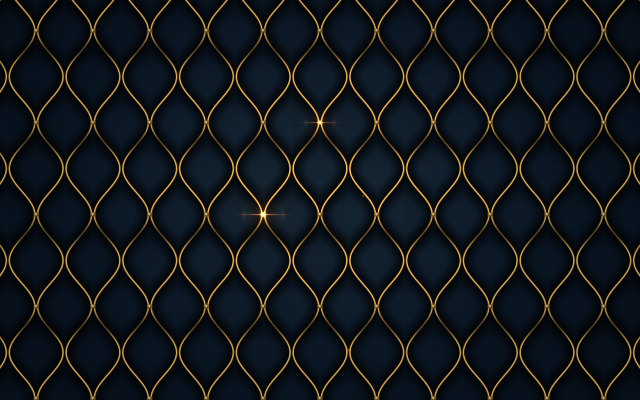
This pattern is drawn by a Shadertoy shader. Its source:

```glsl
const float TAU = 6.2831853;
const vec2 CELL = vec2(0.1419, 0.2298);

float hash(vec2 p) {
    return fract(sin(dot(p, vec2(41.3, 289.1))) * 4375.85);
}

// Thin horizontal glint with a hot core, a faint slanted ray and coloured arcs
vec3 glint(vec2 p, float size) {
    p /= size;
    float streak = exp(-abs(p.x) * 38.0 - p.y * p.y * 350000.0)
                 * smoothstep(0.1, 0.04, abs(p.x));
    float core = exp(-dot(p, p) * 25000.0);
    float halo = exp(-length(p) * 50.0);
    float across = dot(p, vec2(0.66, 0.75));
    float ray = exp(-across * across * 400000.0 - length(p) * 45.0);
    vec3 arcs = exp(-pow((length(p) - vec3(0.052, 0.047, 0.043)) * 450.0, vec3(2.0)))
              * exp(-p.y * p.y * 9000.0);
    return vec3(1.0, 0.5, 0.16) * streak + vec3(1.0, 0.85, 0.55) * core
         + vec3(0.22, 0.12, 0.04) * halo + vec3(0.12, 0.15, 0.15) * ray
         + arcs * vec3(0.22, 0.12, 0.05);
}

void mainImage(out vec4 fragColor, in vec2 fragCoord) {
    float pixel = 1.0 / iResolution.y;
    vec2 p = (fragCoord - vec2(0.5 * iResolution.x, 0.0)) * pixel;

    // Columns of knots, with one full wave between neighbouring rows
    vec2 grid = (p - vec2(0.0, 0.004)) / CELL;
    vec2 id = floor(grid + 0.5);
    vec2 local = (grid - id) * CELL;
    float rise = fract(grid.y);
    float side = abs(local.x);

    // Distance to the mirrored pair of waves, corrected for their slope
    float slope = 0.0318 * TAU / CELL.y * sin(TAU * rise);
    float wave = side - (0.0355 - 0.0318 * cos(TAU * rise));
    float signedDist = wave / sqrt(1.0 + slope * slope);
    float dist = abs(signedDist);

    // Padded panels, shaded below their upper edges
    float height = signedDist < 0.0 ? rise - 0.5 : local.y / CELL.y;
    float pad = smoothstep(0.0, 0.039, dist);
    pad *= 1.0 - 0.5 * smoothstep(0.0, 0.45, height);
    float radius = length((p - vec2(0.0, 0.53)) * vec2(0.85, 1.1));
    float light = mix(1.1, 0.62, smoothstep(0.1, 0.85, radius));
    vec3 cloth = mix(vec3(0.041, 0.096, 0.165), vec3(0.073, 0.125, 0.17),
                     exp(-radius * radius * 6.0));
    vec3 col = mix(vec3(0.013, 0.03, 0.05), cloth, pad) * light;
    col *= 0.97 + 0.06 * hash(id + step(0.0, signedDist) * 17.0);

    // Gold wire, dull just below each knot and bright elsewhere
    float shine = 1.0 - 0.6 * exp(-pow((rise - 0.79) * 8.0, 2.0));
    float glow = exp(-radius * radius * 7.0);
    vec3 gold = mix(vec3(0.76, 0.6, 0.29), vec3(1.0, 0.73, 0.32), glow);
    float ridge = exp(-pow((signedDist + 0.0004) / 0.0019, 2.0));
    vec3 wire = gold * shine * mix(0.4, 1.05, ridge);
    float cover = 1.0 - smoothstep(-0.6 * pixel, 0.6 * pixel, dist - 0.0025);
    col *= 1.0 - 0.45 * exp(-dist * 260.0);
    col = mix(col, wire, cover);

    // Beads clasping the wires
    float bead = length(local * vec2(0.9, 1.0)) - 0.0058;
    float spark = exp(-dot(local - vec2(-0.001, 0.0015), local - vec2(-0.001, 0.0015)) * 90000.0);
    vec3 beadColor = mix(vec3(0.4, 0.27, 0.1), vec3(1.0, 0.87, 0.55), spark);
    col = mix(col, beadColor * mix(0.85, 1.0, glow), 1.0 - smoothstep(-pixel, pixel, bead));

    // Glints: position and size
    vec3 glints[4] = vec3[4](vec3(-0.1419, 0.4636, 1.0), vec3(0.0, 0.6934, 0.72),
                            vec3(0.071, 0.125, 0.28), vec3(0.108, 0.51, 0.25));
    for (int i = 0; i < 4; i++) {
        col += glint(p - glints[i].xy, glints[i].z) * min(1.0, glints[i].z + 0.15);
    }

    fragColor = vec4(clamp(col, 0.0, 1.0), 1.0);
}
```
